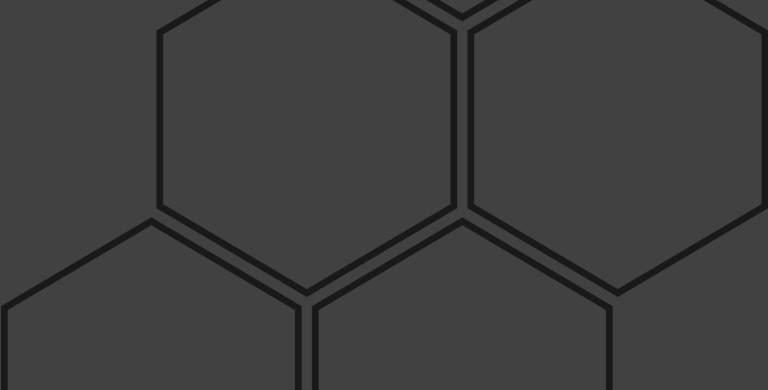
Reproduce this pattern procedurally as a Shadertoy shader.

```glsl
// Staggered cluster of large outlined hexagons on flat charcoal.

// Lengths are fractions of the canvas height.
#define FIRST_CENTER vec2(0.388, -0.0128)
#define PITCH 0.7974
#define APOTHEM 0.3769
#define LINE_WIDTH 0.0172
#define STRETCH 1.0235
#define ROWS 3
#define COLUMNS 2
#define GROUND_COLOR vec3(0.256)
#define LINE_COLOR vec3(0.100)

const float SIN60 = 0.866025;

// Signed distance to a pointy-top hexagon, with mitred corners outside.
float hexDistance(vec2 p, float apothem) {
    p = abs(p);
    return max(p.x, dot(p, vec2(0.5, SIN60))) - apothem;
}

// Lattice cells kept in the cluster; its upper right cell stays empty.
bool isOutlined(int column, int row) {
    return column + row < ROWS;
}

void mainImage(out vec4 fragColor, in vec2 fragCoord) {
    float pixel = 1.0 / iResolution.y;
    vec2 p = fragCoord * pixel - FIRST_CENTER;
    p.y /= STRETCH;

    // Nearest outline, each row shifted by half a pitch.
    float outline = 1.0;
    for (int row = 0; row < ROWS; row++) {
        for (int column = 0; column < COLUMNS; column++) {
            if (!isOutlined(column, row)) continue;
            vec2 cell = vec2(float(column) + 0.5 * float(row), SIN60 * float(row));
            outline = min(outline, abs(hexDistance(p - cell * PITCH, APOTHEM)));
        }
    }

    // Antialiased stroke
    float edge = outline - 0.5 * LINE_WIDTH;
    float stroke = 1.0 - smoothstep(-0.75 * pixel, 0.75 * pixel, edge);
    fragColor = vec4(mix(GROUND_COLOR, LINE_COLOR, stroke), 1.0);
}
```
